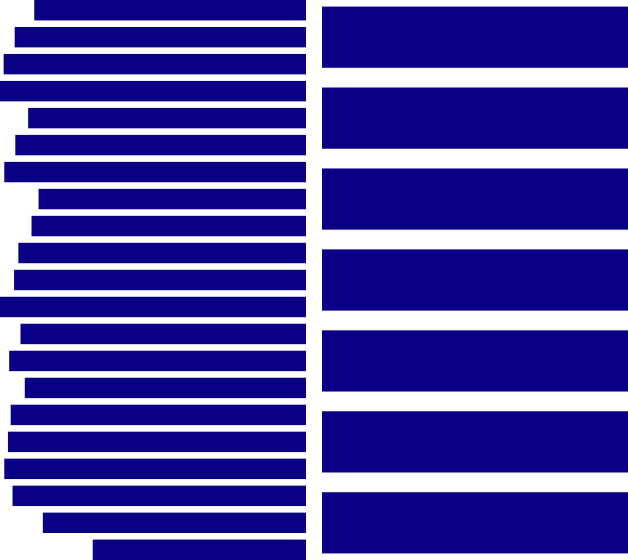
Left, the full canvas; right, a detail of the centre.
This pattern is drawn by a Shadertoy shader. Its source:

```glsl
// Stack of 21 navy horizontal bars on white with a ragged left edge.

const int BAR_COUNT = 21;
const float GAP_RATIO = 0.322;   // gap height relative to bar height
const vec3 BAR_COLOR = vec3(0.035, 0.0, 0.52);
const vec3 PAPER_COLOR = vec3(1.0);

// Left indent of each bar, top to bottom, as a fraction of canvas width
const float INDENT[BAR_COUNT] = float[BAR_COUNT](
    0.112, 0.048, 0.012, -0.01, 0.092, 0.050, 0.014,
    0.126, 0.103, 0.060, 0.046, -0.01, 0.067, 0.030,
    0.081, 0.035, 0.026, 0.014, 0.041, 0.140, 0.303);

// Box-filtered coverage from a signed distance, positive inside
float coverage(float inside, float pixel) {
    return clamp(0.5 + inside / pixel, 0.0, 1.0);
}

void mainImage(out vec4 fragColor, in vec2 fragCoord) {
    vec2 pixel = 1.0 / iResolution.xy;
    vec2 uv = fragCoord * pixel;
    float fromTop = 1.0 - uv.y;

    // Bars touch the top and bottom; only the gaps between them count
    float barHeight = 1.0 / (float(BAR_COUNT) + float(BAR_COUNT - 1) * GAP_RATIO);
    float gap = barHeight * GAP_RATIO;
    float pitch = barHeight + gap;

    // Row cells are centred on the bars, so edges blend inside one cell
    float cell = (fromTop + 0.5 * gap) / pitch;
    int row = clamp(int(floor(cell)), 0, BAR_COUNT - 1);
    float offset = abs(fract(cell) - 0.5) * pitch;

    float bar = coverage(0.5 * barHeight - offset, pixel.y)
              * coverage(uv.x - INDENT[row], pixel.x);
    fragColor = vec4(mix(PAPER_COLOR, BAR_COLOR, bar), 1.0);
}
```
